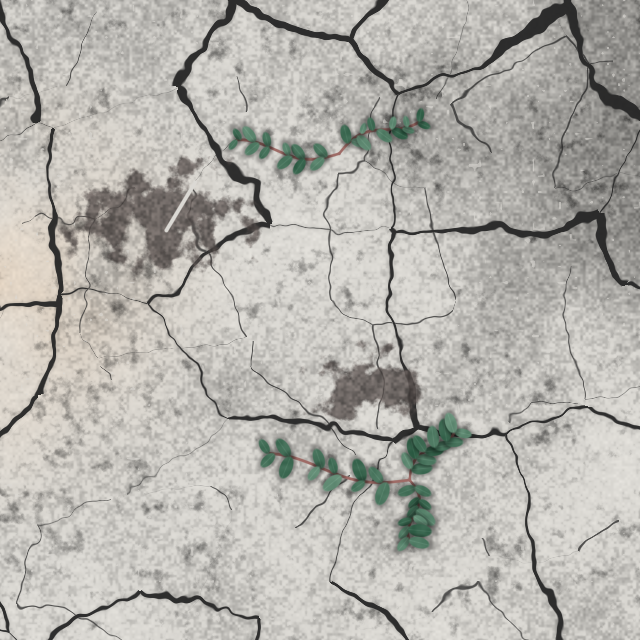
This texture is drawn by a WebGL 2 fragment shader. Its source:

```glsl
#version 300 es
precision highp float;
// Dry, cracked mud with small creeping weeds and dead plant matter.
// Warped Voronoi borders form cracks, layered noise the soil, and
// looped ellipses along curved stems the sprigs.
uniform vec2 u_resolution;
out vec4 fragColor;

const float PLATE_SCALE = 3.4;
const float CRACK_WIDTH = 0.0042;
const float HAIRLINE_WIDTH = 0.0016;
const float SOIL_LEVEL = 0.825;
const float GRAIN_CONTRAST = 0.3;
const int LEAVES = 12;
const vec3 SOIL_TINT = vec3(1, 0.99, 0.965);
const vec3 RUST_TINT = vec3(1.03, 0.93, 0.82);
const vec3 CRACK_COLOR = vec3(0.15);
const vec3 DEBRIS_COLOR = vec3(0.33, 0.3, 0.29);
const vec3 TWIG_COLOR = vec3(0.86, 0.85, 0.83);
const vec3 LEAF_DARK = vec3(0.15, 0.33, 0.24);
const vec3 LEAF_LIGHT = vec3(0.42, 0.58, 0.49);
const vec3 STEM_COLOR = vec3(0.62, 0.42, 0.4);

vec2 p;      // canvas position
float px;    // edge softness
vec3 color;  // painted so far

float hash(vec2 v) {
  vec3 q = fract(v.xyx * vec3(0.1031, 0.103, 0.0973));
  q += dot(q, q.yzx + 33.33);
  return fract((q.x + q.y) * q.z);
}
float noise(vec2 v) {
  vec2 i = floor(v), f = fract(v), e = vec2(1, 0);
  f = f * f * (3.0 - 2.0 * f);
  return mix(mix(hash(i), hash(i + e), f.x),
             mix(hash(i + e.yx), hash(i + 1.0), f.x), f.y);
}
float fbm(vec2 v) {
  float sum = 0.0, amp = 0.516;
  for (int i = 0; i < 5; i++) {
    sum += amp * noise(v);
    v = mat2(1.6, 1.2, -1.2, 1.6) * v + 7.1;
    amp *= 0.5;
  }
  return sum;
}

// Smooth coverage of a shape from its signed distance.
float cover(float d, float blur) { return 1.0 - smoothstep(-blur, blur, d); }
void paint(vec3 tint, float amount) { color = mix(color, tint, amount); }

vec2 site(vec2 cell) { return 0.1 + 0.8 * vec2(hash(cell), hash(cell + 57.3)); }

// Distance to the nearest Voronoi border, and a random value for it.
vec2 voronoiBorder(vec2 v) {
  vec2 cell = floor(v), f = fract(v), home, toHome;
  float best = 9.0;
  for (int k = 0; k < 9; k++) {
    vec2 g = vec2(k % 3 - 1, k / 3 - 1), r = g + site(cell + g) - f;
    if (dot(r, r) < best) { best = dot(r, r); toHome = r; home = g; }
  }
  vec2 border = vec2(9, 0);
  for (int k = 0; k < 25; k++) {
    if (k == 12) continue;
    vec2 g = home + vec2(k % 5 - 2, k / 5 - 2), r = g + site(cell + g) - f;
    float d = dot(0.5 * (toHome + r), normalize(r - toHome));
    if (d < border.x) border = vec2(d, hash(2.0 * cell + home + g + 0.7));
  }
  return border;
}

// Crack distance and half-width; borders below keep stay closed.
vec2 crack(vec2 v, float scale, float width, float keep) {
  vec2 warp = vec2(fbm(v * 6.0), fbm(v * 6.0 + 31.0)) - 0.5;
  vec2 jag = vec2(noise(v * 65.0), noise(v * 65.0 + 17.0)) - 0.5;
  vec2 border = voronoiBorder((v + 0.1 * warp + 0.007 * jag) * scale + 11.0);
  width *= smoothstep(keep - 0.1, keep + 0.5, border.y) * (0.35 + 1.1 * noise(v * 11.0));
  return vec2(border.x / scale, width);
}
float crackMask(vec2 c, float blur) {
  return cover(c.x - c.y, blur) * smoothstep(0.0, 0.0008, c.y);
}

// Ragged patch of dead matter.
float debris(vec2 center, float size) {
  float fall = 1.0 - length((p - center) * vec2(0.8, 1.2)) / size;
  return smoothstep(0.79, 0.95, fall * 0.6 + fbm(p * 28.0)) * smoothstep(0.0, 0.2, fall);
}

void paintLeaf(vec2 base, vec2 dir, float len, float tone) {
  vec2 q = mat2(dir.x, -dir.y, dir.y, dir.x) * (p - base);
  float halfW = 0.27 * len;
  float d = (length(vec2(2.0 * q.x / len - 1.0, q.y / halfW)) - 1.0) * halfW;
  color *= 1.0 - 0.28 * (1.0 - smoothstep(0.0, 0.007, d));
  vec3 green = mix(LEAF_DARK, LEAF_LIGHT, 0.75 * tone + 0.25 * noise(p * 130.0));
  paint(green + 0.09 * cover(abs(q.y), 0.0022), cover(d, px));
}

// Curved stem from a to b with paired leaves.
void paintSprig(vec2 a, vec2 b, float size) {
  vec2 axis = b - a, dir = normalize(axis), side = vec2(-dir.y, dir.x);
  float t = clamp(dot(p - a, axis) / dot(axis, axis), 0.0, 1.0);
  float d = length(p - a - axis * t - side * 0.012 * sin(t * 5.0));
  paint(STEM_COLOR, cover(d - 0.0022, px));
  for (int i = 0; i < LEAVES; i++) {
    vec2 seed = vec2(i, 3) + floor(a * 90.0 + b * 170.0);
    float s = 2.0 * (float(i / 2) + 0.7 + 0.5 * hash(seed)) / float(LEAVES);
    vec2 base = a + axis * s + side * 0.012 * sin(s * 5.0);
    vec2 lean = dir * mix(0.2, 1.1, hash(seed + 5.0)) + side * float(i % 2 * 2 - 1);
    paintLeaf(base, normalize(lean), size * mix(0.65, 1.1, hash(seed + 8.0)), hash(seed + 2.0));
  }
}

void main() {
  p = gl_FragCoord.xy / u_resolution.y;
  px = 0.8 / u_resolution.y;

  // Soil: stains, grain, damp corner, pits, rust, pale grit.
  float grain = 0.6 * noise(p * 230.0) + 0.4 * noise(p * 110.0);
  float level = SOIL_LEVEL + 0.42 * (fbm(p * 5.0 + 2.0) - 0.5) + GRAIN_CONTRAST * (grain - 0.5);
  level -= 0.19 * smoothstep(1.0, 1.8, 0.8 * p.x + 1.1 * p.y);
  level -= 0.3 * smoothstep(0.56, 0.8, 0.7 * fbm(p * 48.0) + 0.3 * fbm(p * 9.0));
  level = min(level, 0.59 + 0.3 * level);
  float rust = cover(length(p - vec2(0, 0.55)), 0.45) * 2.0 * fbm(p * 7.0);
  color = level * mix(SOIL_TINT, RUST_TINT, min(rust, 1.0));
  paint(TWIG_COLOR, 0.6 * smoothstep(0.9, 0.96, noise(p * 120.0 + 9.0)));

  // Cracks: soft lip shade, open joints, hairlines.
  float width = CRACK_WIDTH * (1.0 + 0.9 * smoothstep(1.2, 1.8, p.x + p.y));
  vec2 joint = crack(p, PLATE_SCALE, width, 0.1);
  vec2 hairline = crack(p + 5.0, PLATE_SCALE * 1.7, HAIRLINE_WIDTH, 0.6);
  color *= 1.0 - 0.16 * crackMask(joint, 0.009);
  paint(CRACK_COLOR, max(0.95 * crackMask(joint, px), 0.75 * crackMask(hairline, px)));

  // Dead matter and a bleached twig.
  float litter = max(debris(vec2(0.26, 0.66), 0.16), debris(vec2(0.58, 0.4), 0.12));
  paint(DEBRIS_COLOR * (0.6 + 0.8 * grain), 0.8 * litter);
  vec2 twig = p - vec2(0.26, 0.64), axis = vec2(0.045, 0.075);
  twig -= axis * clamp(dot(twig, axis) / dot(axis, axis), 0.0, 1.0);
  paint(TWIG_COLOR, cover(length(twig) - 0.003, px));

  // Creeping weeds.
  vec2 upper = vec2(0.53, 0.76), lower = vec2(0.64, 0.25);
  paintSprig(upper, vec2(0.37, 0.77), 0.027);
  paintSprig(upper, vec2(0.65, 0.82), 0.027);
  paintSprig(lower, vec2(0.42, 0.28), 0.034);
  paintSprig(lower, vec2(0.7, 0.33), 0.034);
  paintSprig(lower, vec2(0.65, 0.16), 0.034);

  fragColor = vec4(color, 1);
}
```
